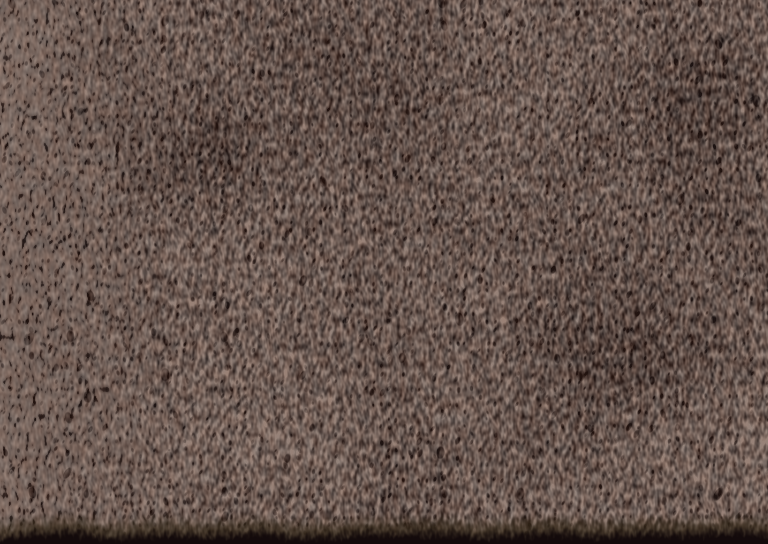
Give the GLSL for this texture, as a WebGL 1 fragment shader.

```glsl
precision highp float;
// Worn brown stone: fine upright grain, dark pits, soft stains and a burnt lower edge.
uniform vec2 u_resolution;

#define DARK vec3(0.115, 0.065, 0.055)
#define LIGHT vec3(0.600, 0.520, 0.480)
#define OLIVE vec3(0.200, 0.155, 0.095)
#define BURNT vec3(0.075, 0.040, 0.042)
#define GRAIN_SCALE vec2(125.0, 62.0)
#define GRAIN_LEAN 0.16
#define GRAIN_CONTRAST 0.86
#define BASE_TONE 0.60
#define STAIN_STRENGTH 0.15
#define PIT_DEPTH 0.42
#define PIT_CHANCE 0.30
#define EDGE_HEIGHT 0.050

vec3 hash3(vec2 cell) {
  vec3 q = fract(cell.xyx * vec3(0.1031, 0.1030, 0.0973));
  q += dot(q, q.yxz + 33.33);
  return fract((q.xxy + q.yzz) * q.zyx);
}

float cornerSlope(vec2 cell, vec2 offset) {
  float angle = 6.2832 * hash3(cell).x;
  return dot(vec2(cos(angle), sin(angle)), offset);
}

float gradientNoise(vec2 p) {
  vec2 i = floor(p), f = fract(p);
  vec2 u = f * f * f * (f * (f * 6.0 - 15.0) + 10.0);
  vec2 e = vec2(1.0, 0.0);
  float low = mix(cornerSlope(i, f), cornerSlope(i + e, f - e), u.x);
  float high = mix(cornerSlope(i + e.yx, f - e.yx), cornerSlope(i + 1.0, f - 1.0), u.x);
  return mix(low, high, u.y);
}

// Layered upright grain, each layer leaning its own way
float grain(vec2 p) {
  float bend = 0.006 * gradientNoise(p * 16.0 + 5.0);
  vec2 right = vec2(p.x - GRAIN_LEAN * p.y + bend, p.y);
  vec2 left = vec2(p.x + 0.6 * GRAIN_LEAN * p.y - bend, p.y);
  return 0.72 * gradientNoise(right * GRAIN_SCALE + 40.0)
       + 0.46 * gradientNoise(left * GRAIN_SCALE * 1.55 + 90.0)
       + 0.20 * gradientNoise(right * GRAIN_SCALE * 0.45 + 170.0);
}

float softPatch(vec2 p, vec2 center, vec2 size) {
  vec2 d = (p - center) / size;
  return exp(-dot(d, d));
}

// Broad clouds and streaks, plus the main dark and pale areas
float stains(vec2 p) {
  float clouds = 0.9 * gradientNoise(p * 3.2 + 11.0)
               + 0.7 * gradientNoise(p * 7.5 + 23.0)
               + 0.5 * gradientNoise(p * vec2(19.0, 8.0) + 37.0);
  float shade = softPatch(p, vec2(0.36, 0.71), vec2(0.15, 0.09))
              + 0.8 * softPatch(p, vec2(0.72, 0.84), vec2(0.30, 0.20))
              + 0.8 * softPatch(p, vec2(1.16, 0.39), vec2(0.24, 0.15))
              + 0.8 * softPatch(p, vec2(1.32, 0.78), vec2(0.22, 0.22));
  float pale = softPatch(p, vec2(0.92, 0.92), vec2(0.09, 0.16));
  return 0.7 * clouds - shade + 0.6 * pale + 0.25;
}

// Scattered oval pits, from many small to few large
float pits(vec2 p) {
  float cover = 0.0;
  float cells = 72.0;
  for (int i = 0; i < 3; i++) {
    vec2 q = p * cells + 17.0 * float(i);
    vec3 h = hash3(floor(q) + 7.0);
    vec3 k = hash3(floor(q) + 211.0);
    vec2 d = fract(q) - mix(vec2(0.35), vec2(0.65), h.xy);
    d.x -= (k.x - 0.35) * 0.7 * d.y;
    float radius = mix(0.13, 0.25, k.y);
    float soft = 0.9 * cells / u_resolution.y;
    float dist = length(d * vec2(1.15, 0.75)) - radius;
    float present = step(h.z, PIT_CHANCE / (1.0 + 2.0 * float(i)));
    cover = max(cover, present * mix(0.55, 1.0, k.z) * (1.0 - smoothstep(-soft, soft, dist)));
    cells *= 0.62;
  }
  return cover;
}

void main() {
  vec2 p = gl_FragCoord.xy / u_resolution.y;

  // The left side is paler and smoother, with sharp dark flecks
  float worn = 1.0 - smoothstep(0.0, 0.42, p.x + 0.12 * gradientNoise(p * 5.0));
  float g = grain(p);
  float flecks = smoothstep(0.20, 0.42, -g);
  float texture = mix(GRAIN_CONTRAST * g, 0.42 * g - 0.40 * flecks, worn);

  float tone = BASE_TONE + texture + STAIN_STRENGTH * stains(p) + 0.10 * worn;
  tone -= PIT_DEPTH * pits(p);
  tone = clamp(tone, 0.02, 0.98);
  vec3 color = mix(DARK, LIGHT, tone);

  // Faint warm and cool flecks
  float hue = gradientNoise(p * GRAIN_SCALE * 0.6 + 300.0);
  color += 0.030 * hue * vec3(1.0, -0.1, -0.6);

  // Olive fade into the burnt lower edge
  float height = p.y / EDGE_HEIGHT + 0.25 * gradientNoise(vec2(p.x * 14.0, 3.5)) + 0.25 * g;
  color = mix(mix(OLIVE, color, 0.25), color, smoothstep(0.45, 1.15, height));
  color = mix(BURNT, color, smoothstep(0.15, 0.60, height));

  gl_FragColor = vec4(color, 1.0);
}
```
